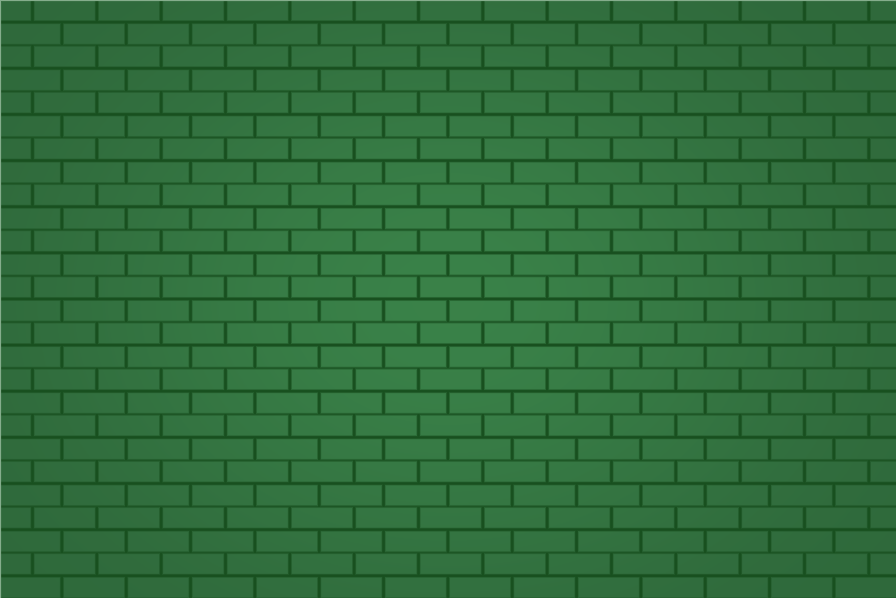
A WebGL 1 fragment shader for this pattern:

```glsl
precision highp float;
// Green running-bond brick wall with dark joints and a soft central glow.

uniform vec2 u_resolution;

// Lengths are fractions of the canvas height, measured from the top left.
const float ASPECT = 1.5;
const vec2 BRICK_PITCH = vec2(0.1077, 0.03857);
const float FIRST_BED = 0.0371;
const float ODD_ROW_START = 0.0544;
const float EVEN_ROW_START = 0.1036;
const float HEAD_WIDTH = 0.0056;
const float WIDE_BED = 0.0053;
const float NARROW_BED = 0.0038;
const float NARROW_BED_STRENGTH = 0.82;
const float JOINT_BLUR = 0.0018;
const float RIM_WIDTH = 0.0019;
const float RIM_BLUR = 0.0010;
const float GLOW_RADIUS = 1.25;

const vec3 BRICK_CENTER = vec3(0.226, 0.507, 0.284);
const vec3 BRICK_EDGE = vec3(0.184, 0.413, 0.232);
const vec3 MORTAR = vec3(0.096, 0.312, 0.122);
const vec3 RIM = vec3(0.520, 0.680, 0.550);

// Coverage of a line, given the distance to its axis.
float lineMask(float dist, float width, float blur) {
  return 1.0 - smoothstep(-blur, blur, dist - 0.5 * width);
}

// Distance to the nearest line of a periodic set.
float repeatDistance(float x, float pitch) {
  return abs(fract(x / pitch + 0.5) - 0.5) * pitch;
}

float mortarMask(vec2 p, float blur) {
  float course = (p.y - FIRST_BED) / BRICK_PITCH.y;

  // Bed joints alternate between wide and narrow, the narrow ones paler.
  float bedParity = mod(floor(course + 0.5), 2.0);
  float bedWidth = mix(WIDE_BED, NARROW_BED, bedParity);
  float bed = lineMask(repeatDistance(p.y - FIRST_BED, BRICK_PITCH.y), bedWidth, blur);
  bed *= mix(1.0, NARROW_BED_STRENGTH, bedParity);

  // Head joints shift by a little under half a brick on alternate rows.
  float rowParity = mod(floor(course), 2.0);
  float start = mix(EVEN_ROW_START, ODD_ROW_START, rowParity);
  float head = lineMask(repeatDistance(p.x - start, BRICK_PITCH.x), HEAD_WIDTH, blur);

  return max(bed, head);
}

void main() {
  vec2 uv = gl_FragCoord.xy / u_resolution;
  vec2 p = vec2(uv.x * ASPECT, 1.0 - uv.y);
  float pixelBlur = 0.6 / u_resolution.y;

  // Glow fades from the middle toward the corners.
  float radius = length((uv - 0.5) * vec2(2.0, 1.7));
  vec3 color = mix(BRICK_CENTER, BRICK_EDGE, smoothstep(0.0, GLOW_RADIUS, radius));

  color = mix(color, MORTAR, mortarMask(p, max(pixelBlur, JOINT_BLUR)));

  // Pale hairline along the left and top borders.
  float rimBlur = max(pixelBlur, RIM_BLUR);
  float rim = 1.0 - smoothstep(RIM_WIDTH - rimBlur, RIM_WIDTH + rimBlur, min(p.x, p.y));
  color = mix(color, RIM, rim);

  gl_FragColor = vec4(color, 1.0);
}
```
